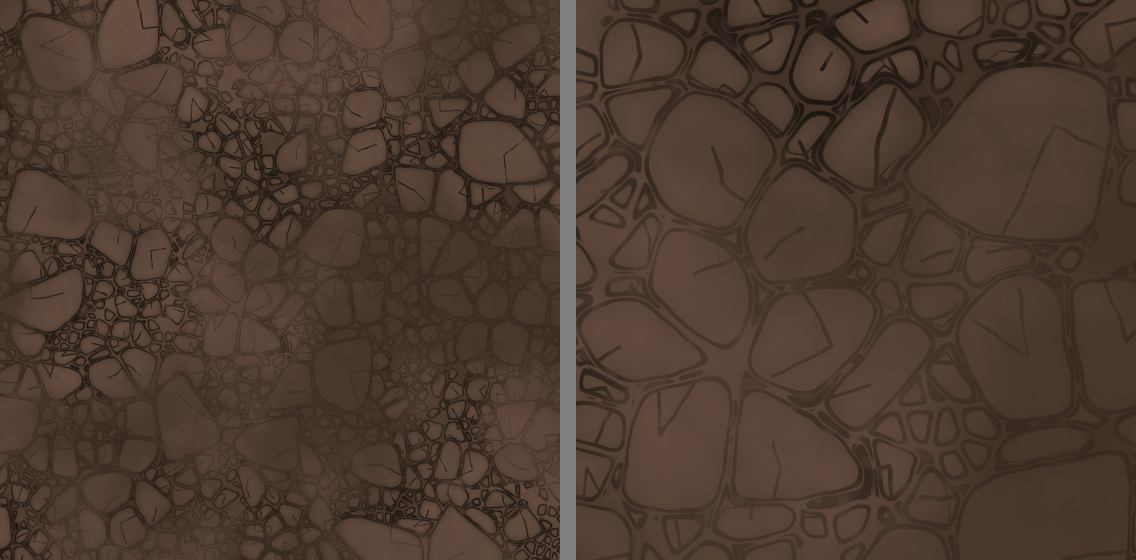
Left, the full canvas; right, a detail of the centre.
This texture is drawn by a WebGL 2 fragment shader. Its source:

```glsl
#version 300 es
precision highp float;

uniform vec2 u_resolution;
out vec4 fragColor;

struct Cell {
    float edge;   // rounded distance to the cell wall
    float clear;  // distance to the nearest occupied neighbour
    vec2 local;   // offset from the cell centre
    vec2 seed;
    bool filled;
};

vec2 hash2(vec2 p) {
    vec3 q = fract(p.xyx * vec3(0.1031, 0.1030, 0.0973));
    q += dot(q, q.yzx + 33.33);
    return fract((q.xx + q.yz) * q.zy);
}

float noise(vec2 p) {
    vec2 i = floor(p), f = fract(p);
    f = f * f * (3.0 - 2.0 * f);
    return mix(mix(hash2(i).x, hash2(i + vec2(1, 0)).x, f.x),
               mix(hash2(i + vec2(0, 1)).x, hash2(i + vec2(1, 1)).x, f.x), f.y);
}

float fbm(vec2 p) {
    float sum = 0.0, amp = 0.5;
    for (int i = 0; i < 5; i++) {
        sum += amp * noise(p);
        p = mat2(1.6, 1.2, -1.2, 1.6) * p + 7.3;
        amp *= 0.5;
    }
    return sum;
}

float smoothMin(float a, float b, float k) {
    float h = max(k - abs(a - b), 0.0) / k;
    return min(a, b) - h * h * k * 0.25;
}

// Voronoi cell with rounded corners; a share of the cells is filled
Cell findCell(vec2 p, float count, float share) {
    p = p * count + count * 3.7;
    vec2 base = floor(p), home = base, toHome = vec2(9.0);
    for (int y = -1; y <= 1; y++)
    for (int x = -1; x <= 1; x++) {
        vec2 id = base + vec2(x, y);
        vec2 r = id + 0.05 + 0.9 * hash2(id) - p;
        if (dot(r, r) < dot(toHome, toHome)) { toHome = r; home = id; }
    }
    float sum = 0.0, clear = 9.0;
    for (int y = -2; y <= 2; y++)
    for (int x = -2; x <= 2; x++) {
        if (x == 0 && y == 0) continue;
        vec2 id = home + vec2(x, y);
        vec2 r = id + 0.05 + 0.9 * hash2(id) - p;
        float wall = dot(0.5 * (r + toHome), normalize(r - toHome));
        sum += exp(-15.0 * wall);
        if (hash2(id + 71.0).x < share) clear = min(clear, wall);
    }
    return Cell(-log(sum) / 15.0 / count, clear / count, -toHome / count,
                hash2(home + 31.0), hash2(home + 71.0).x < share);
}

// Up to three cracks leaving a point near the middle of a stone
float crackDistance(vec2 q, vec2 seed, float size) {
    q -= (seed.yx - 0.5) * 0.25 * size;
    float d = 1.0;
    for (int i = 0; i < 3; i++) {
        float k = float(i);
        if (fract(seed.x * 7.0 + k * 0.37) > 0.52) continue;
        float a = 6.2832 * (seed.y + k / 3.0) + 0.9 * sin(seed.x * 40.0 + k);
        vec2 dir = vec2(cos(a), sin(a));
        float along = clamp(dot(q, dir), 0.0, size * (0.25 + 0.5 * seed.x));
        d = min(d, length(q - dir * along));
    }
    return d;
}

void main() {
    vec2 uv = gl_FragCoord.xy / u_resolution;
    float px = 1.0 / u_resolution.y;
    vec2 p = uv + 0.007 * (vec2(noise(uv * 24.0), noise(uv * 24.0 + 40.0)) - 0.5)
                + 0.002 * (vec2(noise(uv * 90.0), noise(uv * 90.0 + 15.0)) - 0.5);

    // Stones from large to small, each fitted into the space left over
    float stone = -1.0, crack = 1.0, space = 1.0, tone = 0.5, count = 8.0;
    for (int level = 0; level < 4; level++) {
        float share = vec4(0.24, 0.42, 0.66, 0.75)[level];
        float inset = 0.0022 + 0.012 / count;
        Cell c = findCell(p, count, share);
        float d = c.edge - inset;
        if (c.filled) {
            float fitted = smoothMin(d, space - 0.003, 0.15 / count);
            if (fitted > stone) {
                stone = fitted;
                tone = c.seed.x;
                crack = level < 3 ? crackDistance(c.local, c.seed, 1.0 / count) : 1.0;
            }
            space = min(space, -d);
        } else {
            space = min(space, c.clear + inset);
        }
        count *= 1.85;
    }

    // Earth with dark and light drifts that bury some of the stones
    float drift = smoothstep(0.25, 0.72, fbm(uv * 4.5 + 3.0));
    float bare = smoothstep(0.34, 0.6, fbm(uv * 4.0 + 21.0));
    float grain = fbm(uv * 45.0) - 0.5;
    vec3 color = mix(vec3(0.255, 0.19, 0.15), vec3(0.385, 0.292, 0.24), drift);
    color *= 1.0 + 0.1 * grain;

    // Stone faces and soft shade around them
    float face = smoothstep(-px, px, stone);
    vec3 rock = vec3(0.395, 0.303, 0.247) * (0.93 + 0.12 * tone + 0.12 * grain);
    rock *= 0.9 + 0.1 * smoothstep(0.0, 0.012, stone);
    color = mix(color, rock, face * mix(0.22, 0.8, bare));
    color *= 1.0 - 0.16 * bare * exp(-abs(stone) * 300.0);

    // Worn ink-like outlines and cracks
    float wear = smoothstep(0.12, 0.5, noise(uv * 130.0));
    float width = 0.0008 + 0.0007 * noise(uv * 60.0);
    float outline = 1.0 - smoothstep(width - px * 0.7, width + px * 0.7, abs(stone));
    float split = 1.0 - smoothstep(width - px * 0.7, width + px * 0.7, crack);
    float ink = max(outline, split * face) * mix(0.6, 1.0, wear);
    float strength = mix(0.28, 0.9, bare * smoothstep(0.3, 0.65, noise(uv * 7.0 + 9.0) + 0.1));
    color = mix(color, vec3(0.1, 0.075, 0.058), ink * strength);

    fragColor = vec4(color, 1.0);
}
```
